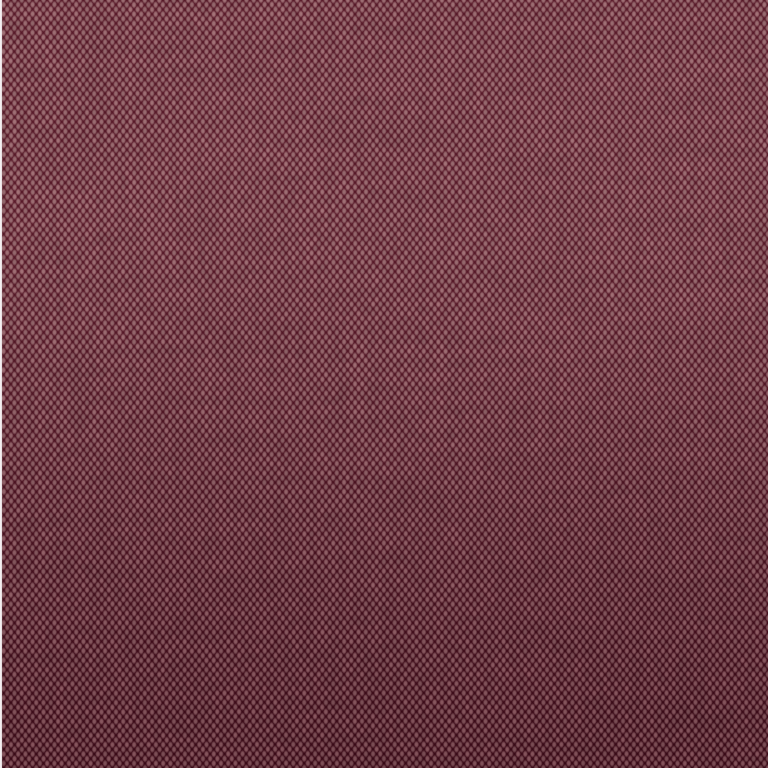
Give the GLSL for this texture, as a three.js fragment shader.

```glsl
// Burgundy woven nylon: a fine staggered lattice of raised oval thread floats
// over dark gaps, lit from above and falling into shade at the lower edge.
// Ovals come from two interleaved grids; hash and gradient noise add wear.
#define REPEATS vec2(106.0, 82.0)   // floats across, staggered row pairs down
#define FLOAT_CORE 0.11             // fully raised radius, in cells
#define FLOAT_EDGE 0.48             // radius where the float meets the gap
#define FLOAT_WIDTH 0.94            // relative width of the oval
#define THREAD_LIT vec3(0.60, 0.42, 0.44)
#define THREAD_SHADE vec3(0.48, 0.30, 0.33)
#define GAP_LIT vec3(0.345, 0.10, 0.16)
#define GAP_SHADE vec3(0.21, 0.03, 0.08)
#define THREAD_VARIATION 0.10
#define WEAVE_WARP 0.0007
#define MARGIN 0.0026               // pale strip at the left
#define MARGIN_COLOR vec3(0.96, 0.94, 0.95)

varying vec2 vUv;

float hash(vec2 p) {
  vec3 q = fract(vec3(p.xyx) * 0.1031);
  q += dot(q, q.yzx + 33.33);
  return fract((q.x + q.y) * q.z);
}

vec2 gradient(vec2 p) {
  float angle = 6.28318 * hash(p);
  return vec2(cos(angle), sin(angle));
}

// Gradient noise, roughly -0.7 to 0.7
float noise(vec2 p) {
  vec2 i = floor(p);
  vec2 f = fract(p);
  vec2 w = f * f * f * (f * (f * 6.0 - 15.0) + 10.0);
  vec2 e = vec2(1.0, 0.0);
  float low = mix(dot(gradient(i), f),
                  dot(gradient(i + e), f - e), w.x);
  float high = mix(dot(gradient(i + e.yx), f - e.yx),
                   dot(gradient(i + 1.0), f - 1.0), w.x);
  return mix(low, high, w.y);
}

// Returns float height (x) and its random tone (y)
vec2 weave(vec2 p) {
  float nearest = 1.0;
  float tone = 0.0;
  for (int k = 0; k < 2; k++) {
    vec2 q = p + 0.5 * float(k);
    vec2 id = floor(q);
    vec2 d = fract(q) - 0.5;
    d.x /= FLOAT_WIDTH;
    float r = length(d);
    if (r < nearest) {
      nearest = r;
      tone = hash(id + 137.0 * float(k)) - 0.5;
    }
  }
  return vec2(1.0 - smoothstep(FLOAT_CORE, FLOAT_EDGE, nearest), tone);
}

void main() {
  // Slight wander of the threads
  vec2 warp = vec2(noise(vUv * 7.0 + 11.0), noise(vUv * 7.0 + 41.0));
  vec2 cell = (vUv + WEAVE_WARP * warp) * REPEATS;
  vec2 thread = weave(cell);

  // Light from above with faint broad mottling
  float light = smoothstep(-0.15, 0.80, vUv.y) + 0.06 * noise(vUv * 3.0 + 5.0);
  light = clamp(light, 0.0, 1.0);
  vec3 gapColor = mix(GAP_SHADE, GAP_LIT, light);
  vec3 threadColor = mix(THREAD_SHADE, THREAD_LIT, light);
  threadColor *= 1.0 + THREAD_VARIATION * thread.y;

  // Cloth, with uneven rows and columns of yarn
  vec3 color = mix(gapColor, threadColor, thread.x);
  float yarn = noise(vec2(cell.x * 0.8, vUv.y * 5.0))
             + noise(vec2(vUv.x * 5.0, cell.y * 0.8) + 70.0);
  color *= 1.0 + 0.04 * yarn;

  // Pale strip beside the cloth
  float cloth = smoothstep(MARGIN - 0.001, MARGIN + 0.001, vUv.x);
  gl_FragColor = vec4(mix(MARGIN_COLOR, color, cloth), 1.0);
}
```
